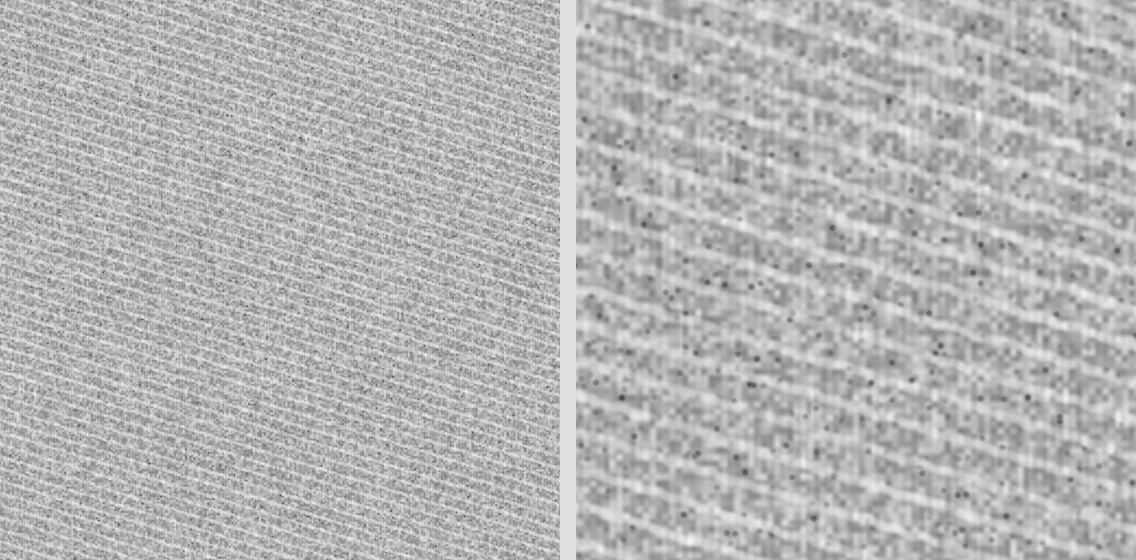
Left, the full canvas; right, a detail of the centre.
A Shadertoy shader for this texture:

```glsl
// Pale grey twill cloth: thin light ridges descend to the right in slight steps
// over fine vertical threads, broken up by woven grain and scattered dark flecks.
// Whole-number repeats and wrapped lattice noise make every edge tile.

#define RIDGES_DOWN 46.0    // ridges crossed along a vertical edge
#define RIDGES_ACROSS 14.0  // ridges crossed along a horizontal edge
#define STEPS 56.0          // stair steps along each ridge
#define THREADS 192.0       // vertical threads
#define RIDGE_WIDTH 0.13    // half width, as a share of the ridge spacing
#define RIDGE_LIGHT 0.145
#define CLOTH_GREY 0.677
#define GRAIN 0.28
#define FLECK_CELLS 192.0
#define FLECK_SHARE 0.11
#define FLECK_RADIUS 0.33   // in fleck cells

const float TAU = 6.2831853;

// Hash of a lattice cell that wraps after the given number of cells
float hash(vec2 cell, vec2 period, uint seed) {
    uvec2 q = uvec2(mod(cell, period));
    uint h = q.x * 1597334677u ^ q.y * 3812015801u ^ seed * 2798796415u;
    h = (h ^ (h >> 16)) * 2146121005u;
    h = (h ^ (h >> 15)) * 2221713035u;
    h ^= h >> 16;
    return float(h & 65535u) / 65535.0;
}

// Wrapping value noise with a whole number of cells on each axis
float noise(vec2 uv, vec2 cells, uint seed) {
    vec2 p = uv * cells;
    vec2 i = floor(p), f = fract(p);
    f = f * f * (3.0 - 2.0 * f);
    float low = mix(hash(i, cells, seed), hash(i + vec2(1, 0), cells, seed), f.x);
    float high = mix(hash(i + vec2(0, 1), cells, seed), hash(i + vec2(1, 1), cells, seed), f.x);
    return mix(low, high, f.y);
}

// Cellular flecks: a jittered dot in a small share of the cells
float flecks(vec2 uv) {
    vec2 period = vec2(FLECK_CELLS);
    vec2 p = uv * period, home = floor(p);
    float dark = 0.0;
    for (int y = -1; y <= 1; y++)
    for (int x = -1; x <= 1; x++) {
        vec2 cell = home + vec2(x, y);
        vec2 centre = cell + vec2(hash(cell, period, 1u), hash(cell, period, 2u));
        float present = step(hash(cell, period, 3u), FLECK_SHARE);
        float strength = mix(0.25, 1.0, hash(cell, period, 4u));
        float spot = 1.0 - smoothstep(FLECK_RADIUS * 0.4, FLECK_RADIUS * 1.6, length(p - centre));
        dark = max(dark, present * strength * spot);
    }
    return dark;
}

// Stepped diagonal ridges with uneven height and a slight wander
float ridges(vec2 uv) {
    float stair = uv.x - 0.4 * sin(TAU * STEPS * uv.x) / (TAU * STEPS);
    float phase = RIDGES_DOWN * uv.y + RIDGES_ACROSS * stair;
    phase += 0.12 * (noise(uv, vec2(128.0, 46.0), 5u) - 0.5);
    float offset = abs(fract(phase) - 0.5);
    float soft = max(0.09, 0.7 * RIDGES_DOWN / iResolution.y);
    float line = 1.0 - smoothstep(RIDGE_WIDTH - soft, RIDGE_WIDTH + soft, offset);
    return line * mix(0.65, 1.15, noise(uv, vec2(160.0, 92.0), 6u));
}

void mainImage(out vec4 fragColor, in vec2 fragCoord) {
    vec2 uv = fragCoord / iResolution.xy;
    float ridge = ridges(uv);

    // Vertical threads, with occasional longer pale slubs
    float thread = cos(TAU * THREADS * uv.x) * noise(uv, vec2(64.0, 92.0), 7u);
    float fibre = noise(uv, vec2(THREADS, 112.0), 8u) - 0.5;
    float slub = smoothstep(0.85, 1.0, noise(uv, vec2(THREADS, 28.0), 9u));

    // Fine grain and a very faint broad change of tone
    float grain = noise(uv, vec2(256.0), 10u) - 0.5;
    float tone = noise(uv, vec2(9.0), 11u) - 0.5;

    float grey = CLOTH_GREY + RIDGE_LIGHT * ridge;
    grey += 0.025 * thread + 0.10 * fibre + 0.05 * slub;
    grey += GRAIN * grain * (1.0 - 0.5 * ridge) + 0.015 * tone;
    grey -= 0.25 * flecks(uv) * (1.0 - 0.6 * ridge);

    fragColor = vec4(vec3(clamp(grey, 0.0, 1.0)), 1.0);
}
```
